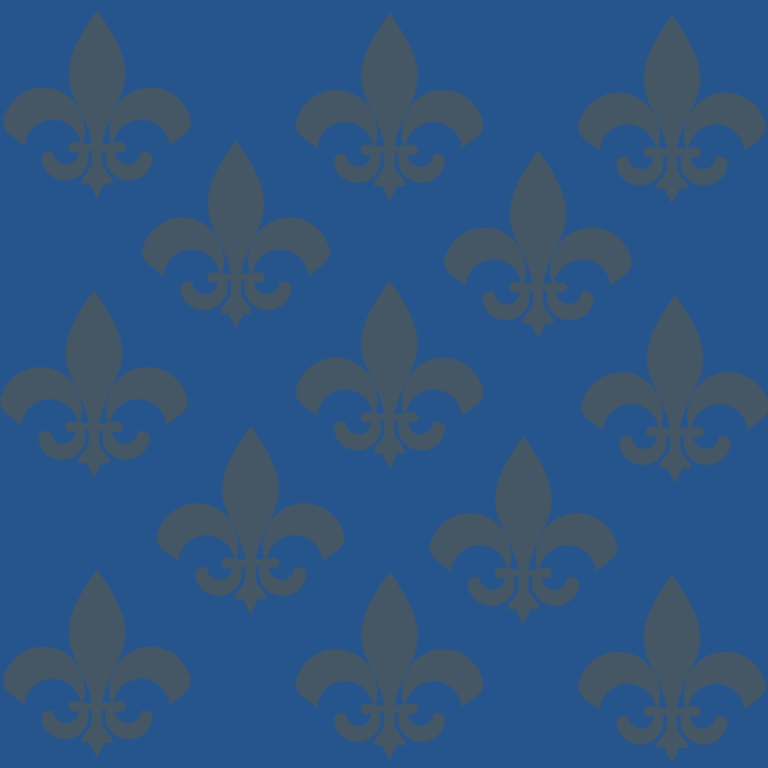
Give the GLSL for this pattern, as a WebGL 1 fragment shader.

```glsl
precision highp float;
// Staggered field of muted grey fleurs-de-lis on deep blue, each slightly off its grid.

uniform vec2 u_resolution;

const vec3 BLUE = vec3(0.15, 0.33, 0.55);
const vec3 GREY = vec3(0.272, 0.342, 0.398);
const vec2 FIRST = vec2(0.1263, 0.8607);   // centre of the top left motif
const vec2 SPACING = vec2(0.3743, 0.182);  // column and row pitch
const float HALF_HEIGHT = 0.1225;          // motif size on the canvas
const float SOFTNESS = 0.0020;             // edge blur on the canvas
const float SWAY = 0.019;                  // sideways drift of the offset rows
const float LIFT = 0.0156;                 // upward bulge of the middle
const float PI = 3.14159265;

float smoothMax(float a, float b, float k) {
  float h = max(k - abs(a - b), 0.0) / k;
  return max(a, b) + h * h * k * 0.25;
}

float ellipse(vec2 p, vec2 radii) {
  return (length(p / radii) - 1.0) * min(radii.x, radii.y);
}

// Central petal narrowing into a stem, with a flared foot and point.
float petalAndStem(vec2 p) {
  float rise = clamp((1.0 - p.y) / 0.68, -1.0, 1.0);
  float upper = 0.30 * sin(rise * PI * 0.5);
  float lower = mix(0.055, 0.30, smoothstep(-0.46, 0.32, p.y));
  float width = p.y > 0.32 ? upper : lower;
  width += 0.11 * (1.0 - smoothstep(-0.83, -0.62, p.y));
  float body = max((p.x - width) * 0.88, -0.84 - p.y);
  float point = max((p.x - 0.5 * (p.y + 1.0)) * 0.9, p.y + 0.75);
  return min(body, point);
}

// Broad side leaf: an ellipse hollowed from below and trimmed to a tip.
float sideLeaf(vec2 p) {
  float outer = ellipse(p - vec2(0.57, -0.28), vec2(0.44, 0.46));
  float hollow = 0.30 - length(p - vec2(0.47, -0.46));
  float trim = (0.74 * (p.x - 0.75) - p.y - 0.45) * 0.804;
  float leaf = smoothMax(outer, trim, 0.10);
  return max(max(leaf, hollow), -0.47 - p.y);
}

// Small upturned curl below the leaf.
float lowerCurl(vec2 p) {
  float outer = ellipse(p - vec2(0.34, -0.56), vec2(0.25, 0.245));
  float hollow = 0.135 - length(p - vec2(0.33, -0.50));
  float top = p.y + 0.45 + 0.1 * p.x;
  return smoothMax(smoothMax(outer, top, 0.07), hollow, 0.03);
}

// Crossband with swelling ends.
float crossband(vec2 p) {
  float along = clamp(p.x, 0.0, 0.25);
  float radius = mix(0.03, 0.055, along / 0.25);
  return length(p - vec2(along, -0.455)) - radius;
}

float fleur(vec2 p) {
  p.x = abs(p.x);
  float side = min(sideLeaf(p), lowerCurl(p));
  return min(min(petalAndStem(p), crossband(p)), side);
}

// Uneven placement: u runs from -1 at the left column to 1 at the right.
vec2 drift(float u, float row) {
  float swing = sin(row * PI * 0.5);
  float offsetRow = abs(swing);
  float bulge = sin(row * PI * 0.25);
  float inner = 1.0 - abs(u);
  float x = SWAY * u * swing + 0.0065 * inner
          + 0.004 * u * (1.0 - offsetRow) * bulge;
  float y = LIFT * bulge * inner + 0.004 * swing
          - u * mix(0.0033, 0.013, offsetRow);
  return vec2(x, y);
}

void main() {
  vec2 uv = gl_FragCoord.xy / u_resolution;
  float nearest = 10.0;

  // Rows alternate between three motifs and two offset ones.
  for (int r = 0; r < 5; r++) {
    float row = float(r);
    float stagger = mod(row, 2.0) * 0.5;
    for (int c = 0; c < 3; c++) {
      float column = float(c) + stagger;
      if (column < 2.25) {
        vec2 centre = FIRST + SPACING * vec2(column, -row);
        centre += drift(column - 1.0, row);
        nearest = min(nearest, fleur((uv - centre) / HALF_HEIGHT));
      }
    }
  }

  float pixel = 0.7 / min(u_resolution.x, u_resolution.y);
  float edge = max(SOFTNESS, pixel) / HALF_HEIGHT;
  float ink = 1.0 - smoothstep(-edge, edge, nearest);
  gl_FragColor = vec4(mix(BLUE, GREY, ink), 1.0);
}
```
